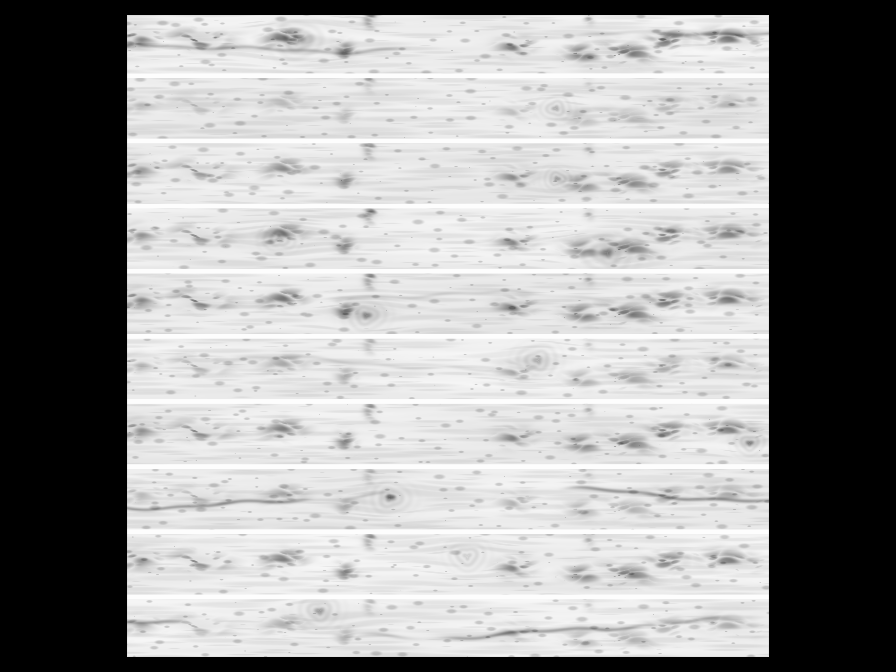
This texture is drawn by a Shadertoy shader. Its source:

```glsl
// Ten whitewashed timber planks stacked in a square panel on black.
// Layered sines bend the grain round the knots; stretched cellular noise
// tears the flaked paint, which recurs on each plank at varying strength.

const float PANEL_SIZE = 0.955;    // panel side, in canvas heights
const float PITCH = 0.1015;        // plank plus gap, in panel sides
const float GAP_HALF = 0.036;      // half the gap, in pitches
const vec3 BACKDROP = vec3(0.0);
const vec3 GAP_WHITE = vec3(0.992);
const vec3 PAINT = vec3(0.915);
const vec3 BARE_WOOD = vec3(0.30);

// Wear of each plank from the top: flaking, long crack
const vec2 WEAR[10] = vec2[10](
    vec2(1.0, 0.5), vec2(0.4, 0.0), vec2(0.8, 0.0), vec2(0.85, 0.0), vec2(1.0, 0.25),
    vec2(0.55, 0.2), vec2(0.9, 0.0), vec2(0.5, 0.75), vec2(0.9, 0.0), vec2(0.5, 0.7));

// Flaked patches shared by all planks: across, down, half length
const vec3 FLAKES[11] = vec3[11](
    vec3(0.015, 0.45, 0.03), vec3(0.115, 0.45, 0.04), vec3(0.245, 0.46, 0.03),
    vec3(0.34, 0.59, 0.014), vec3(0.605, 0.51, 0.025), vec3(0.71, 0.70, 0.025),
    vec3(0.78, 0.61, 0.042), vec3(0.84, 0.44, 0.028), vec3(0.94, 0.45, 0.04),
    vec3(0.38, 0.07, 0.01), vec3(0.72, 0.07, 0.008));

// Knots: plank, across, down, radius in pitches
const vec4 KNOTS[11] = vec4[11](
    vec4(0, 0.266, 0.45, 0.26), vec4(1, 0.668, 0.50, 0.17), vec4(2, 0.67, 0.58, 0.15),
    vec4(3, 0.237, 0.50, 0.18), vec4(3, 0.748, 0.72, 0.28), vec4(4, 0.373, 0.68, 0.21),
    vec4(5, 0.64, 0.37, 0.22), vec4(6, 0.97, 0.64, 0.17), vec4(7, 0.41, 0.48, 0.22),
    vec4(8, 0.53, 0.38, 0.20), vec4(9, 0.30, 0.22, 0.22));

float hash(vec2 p) {
    return fract(sin(dot(p, vec2(127.1, 311.7))) * 43758.5);
}

float bell(float x) { return exp(-x * x); }

// Cellular noise: one soft spot of random size in each cell
float spots(vec2 p, float maxRadius) {
    vec2 cell = floor(p);
    float ink = 0.0;
    for (int j = -1; j <= 1; j++)
    for (int i = -1; i <= 1; i++) {
        vec2 id = cell + vec2(i, j);
        vec2 centre = id + vec2(hash(id), hash(id + 37.0));
        float radius = maxRadius * hash(id + 71.0) + 0.02;
        ink = max(ink, 1.0 - smoothstep(0.3 * radius, radius, distance(p, centre)));
    }
    return ink;
}

// Signed grain tone; y is already bent round the knots
float grain(float x, float y, float seed) {
    float s = sin(15.0 * y + 1.3 * sin(0.45 * x + 4.0 * seed) + 7.0 * seed);
    s += 0.7 * sin(31.0 * y + 1.8 * sin(0.7 * x + seed) + 2.0 * seed);
    s += 0.6 * sin(53.0 * y + 2.2 * sin(1.1 * x - 3.0 * seed));
    return 0.008 * s - 0.055 * spots(vec2(0.9 * x, 15.0 * y) + 17.0 * seed, 0.9);
}

// Knot stain from offset d: growth rings round a dark, cracked heart
float knotStain(vec2 d, float radius, float heart) {
    float r = length(d * vec2(0.8, 1.0)) / radius;
    r += 0.07 * sin(3.0 * atan(d.y, d.x) + 20.0 * heart);
    float rings = 0.5 + 0.5 * sin(13.0 * r);
    float core = heart * bell(length(d * vec2(1.0, 1.6)) / (0.4 * radius));
    return 0.12 * rings * bell(r / 1.1) + 0.06 * bell(r) + 0.5 * core;
}

// Torn paint: patches filled with slivers along the grain
float flaking(vec2 p, float width) {
    float patches = 0.0;
    for (int i = 0; i < 11; i++) {
        vec2 d = p - vec2(FLAKES[i].x * width, FLAKES[i].y);
        d.y += 0.05 * sin(3.0 * p.x);
        patches = max(patches, bell(d.x / (FLAKES[i].z * width)) * bell(d.y / 0.13));
    }
    vec2 torn = p + 0.03 * sin(vec2(23.0, 9.0) * p.yx);
    float slivers = spots(torn * vec2(3.6, 11.0), 1.1);
    return patches * (0.12 + 0.62 * slivers);
}

// Long broken crack wandering along a plank
float crack(vec2 p, float seed) {
    float y = 0.48 + 0.14 * sin(0.55 * p.x + 2.0 * seed)
            + 0.03 * sin(2.3 * p.x + seed) + 0.015 * sin(6.1 * p.x);
    float broken = smoothstep(-0.7, 0.6, sin(0.8 * p.x + seed) + 0.5 * sin(3.7 * p.x));
    return broken * bell((p.y - y) / 0.03);
}

vec3 plank(vec2 p, float row, float width) {
    vec2 wear = WEAR[int(row)];
    float bentY = p.y, stain = 0.0;
    for (int i = 0; i < 11; i++) {
        if (KNOTS[i].x != row) continue;
        vec2 d = p - vec2(KNOTS[i].y * width, KNOTS[i].z);
        float radius = KNOTS[i].w;
        bentY -= 0.8 * d.y * bell(length(d * vec2(0.35, 0.8)) / radius);
        stain += knotStain(d, radius, hash(vec2(row, radius)));
    }
    stain += wear.x * flaking(p, width) + 0.6 * wear.y * crack(p, row);
    stain += 0.25 * spots(p * vec2(2.2, 5.0) + 13.0 * row, 0.25);
    float tone = grain(p.x, bentY, row) + 0.02 * (hash(vec2(row, 5.0)) - 0.5);
    tone += 0.012 * sin(0.9 * p.x + 3.0 * row) - 0.02 * smoothstep(0.7, 1.0, p.y);
    return mix(PAINT + 0.018 + tone, BARE_WOOD, clamp(stain, 0.0, 0.85));
}

void mainImage(out vec4 fragColor, in vec2 fragCoord) {
    vec2 fromCentre = (fragCoord - 0.5 * iResolution.xy) / iResolution.y;
    float pixel = 1.0 / iResolution.y;

    // Panel position runs right and down; planks are one unit high
    vec2 panel = vec2(fromCentre.x, -fromCentre.y) / PANEL_SIZE + 0.5;
    float down = (panel.y + 0.007) / PITCH;
    float row = clamp(floor(down), 0.0, 9.0);
    vec2 p = vec2(panel.x / PITCH, down - row);
    vec3 color = plank(p, row, 1.0 / PITCH);

    // White gaps, then the panel's outer edge
    float blur = pixel / (PANEL_SIZE * PITCH);
    float edge = min(p.y, 1.0 - p.y);
    color = mix(GAP_WHITE, color, smoothstep(-0.5, 0.5, (edge - GAP_HALF) / blur));
    float outside = max(abs(fromCentre.x), abs(fromCentre.y)) - 0.5 * PANEL_SIZE;
    color = mix(color, BACKDROP, smoothstep(-0.5, 0.5, outside / pixel));
    fragColor = vec4(color, 1.0);
}
```
